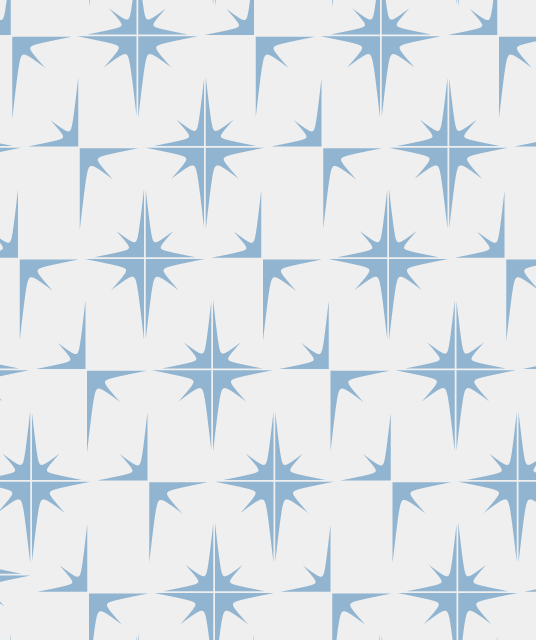
Reproduce this pattern procedurally as a WebGL 2 fragment shader.

```glsl
#version 300 es
precision highp float;
// Staggered rows of split eight-pointed stars alternating with half stars, blue on pale grey.

uniform vec2 u_resolution;
out vec4 outColor;

const vec3 PAPER = vec3(0.937);
const vec3 INK = vec3(0.57, 0.71, 0.82);

// Lengths are in design units; the canvas is CANVAS_HEIGHT units tall, y runs down.
const float CANVAS_HEIGHT = 768.0;
const float COLUMN_PITCH = 292.0;
const float ROW_PITCH = 133.6;
const float FIRST_ROW = 42.5;
const int ROWS = 6;
const float ROW_SHIFT[ROWS] = float[ROWS](165.0, 246.0, 173.8, 254.7, 329.2, 257.0);

const float STAR_REACH = 76.0;               // half width reserved for a full star
const vec2 HALF_STAR_OFFSET = vec2(140.8, 0.6);
const float HALF_GAP = 1.05;                 // half the slit between quadrants
const float UPPER_SHRINK = 1.19;             // lower quadrants are this much larger
const int STRAY_ROW = 5;                     // one star in this row sits too high
const float STRAY_LIFT = 21.0;

// One quadrant: ray tips and the corners its curved edges bend around.
const vec2 LONG_TIP = vec2(0.0, 97.0);
const vec2 DIAGONAL_TIP = vec2(39.5, 37.5);
const vec2 SIDE_TIP = vec2(71.0, 0.0);
const vec2 LONG_BEND = vec2(9.5, 15.0);
const vec2 SIDE_BEND = vec2(16.0, 11.0);
const float BEND_TIGHTNESS = 5.5;

const int SAMPLES = 4;                       // antialiasing grid per side

// True in the hollow of a conic arc from a to b that bends around a corner.
bool inHollow(vec2 q, vec2 a, vec2 corner, vec2 b) {
    vec2 w = inverse(mat2(a - corner, b - corner)) * (q - corner);
    if (min(w.x, w.y) <= 0.0) return false;
    return 1.0 - w.x - w.y < 2.0 * BEND_TIGHTNESS * sqrt(w.x * w.y);
}

// Star about the origin; a half star keeps two opposite quadrants.
bool inStar(vec2 p, bool halfStar) {
    if (halfStar && p.x * p.y < 0.0) return false;
    vec2 q = abs(p) - HALF_GAP;
    if (min(q.x, q.y) < 0.0) return false;
    if (p.y < 0.0) q *= UPPER_SHRINK;
    return !inHollow(q, LONG_TIP, LONG_BEND, DIAGONAL_TIP)
        && !inHollow(q, DIAGONAL_TIP, SIDE_BEND, SIDE_TIP);
}

// One row of alternating full and half stars.
bool inRow(vec2 p, int row) {
    int kind = (row + ROWS) % ROWS;
    float x = p.x - ROW_SHIFT[kind] + STAR_REACH;
    float column = floor(x / COLUMN_PITCH);
    vec2 local = vec2(mod(x, COLUMN_PITCH) - STAR_REACH,
                      p.y - FIRST_ROW - float(row) * ROW_PITCH);
    bool halfStar = local.x > STAR_REACH;
    if (halfStar) local -= HALF_STAR_OFFSET;
    else if (kind == STRAY_ROW && column < 0.0) local.y += STRAY_LIFT;
    return inStar(local, halfStar);
}

// Rays of the rows above and below interlock, so both are tested.
bool inPattern(vec2 p) {
    int row = int(floor((p.y - FIRST_ROW) / ROW_PITCH));
    return inRow(p, row) || inRow(p, row + 1);
}

void main() {
    float unitsPerPixel = CANVAS_HEIGHT / u_resolution.y;
    float coverage = 0.0;
    for (int j = 0; j < SAMPLES; j++) {
        for (int i = 0; i < SAMPLES; i++) {
            vec2 jitter = (vec2(i, j) + 0.5) / float(SAMPLES) - 0.5;
            vec2 p = (gl_FragCoord.xy + jitter) * unitsPerPixel;
            p.y = CANVAS_HEIGHT - p.y;
            coverage += inPattern(p) ? 1.0 : 0.0;
        }
    }
    coverage /= float(SAMPLES * SAMPLES);
    outColor = vec4(mix(PAPER, INK, coverage), 1.0);
}
```
